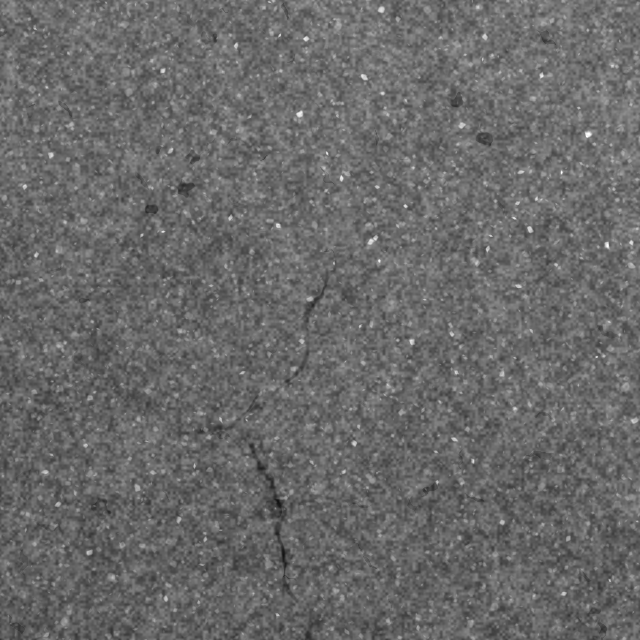
Give the GLSL for this texture, as a WebGL 1 fragment shader.

```glsl
precision highp float;
uniform vec2 u_resolution;

#define BASE_GRAY 0.402
#define LIGHT_TILT vec2(0.025, 0.065)
#define GRIT_CONTRAST 0.19
#define GRAIN_CONTRAST 0.19
#define SPECK_CONTRAST 0.46
#define PIT_DEPTH 0.15
#define CRACK_DEPTH 0.15
#define CRACK_WIDTH 0.0035
#define EDGE_SOFTNESS 0.0021

vec3 hash3(vec2 p) {
  vec3 q = fract(p.xyx * vec3(0.1031, 0.1030, 0.0973));
  q += dot(q, q.yxz + 33.33);
  return fract((q.xxy + q.yzz) * q.zyx);
}

float noise(vec2 p) {
  vec2 cell = floor(p);
  vec2 f = fract(p);
  f = f * f * (3.0 - 2.0 * f);
  float low = mix(hash3(cell).x, hash3(cell + vec2(1.0, 0.0)).x, f.x);
  float high = mix(hash3(cell + vec2(0.0, 1.0)).x, hash3(cell + 1.0).x, f.x);
  return mix(low, high, f.y);
}

// Scattered angular chips; returns the strongest tone (0 to 1) at this point.
float chips(vec2 uv, float scale, float density, vec2 radii, float aspect, float skew, float seed) {
  vec2 p = uv * scale + seed;
  vec2 home = floor(p);
  float soft = EDGE_SOFTNESS * scale;
  float tone = 0.0;
  for (int j = -1; j <= 1; j++) {
    for (int i = -1; i <= 1; i++) {
      vec2 cell = home + vec2(float(i), float(j));
      vec3 place = hash3(cell + seed);
      vec3 look = hash3(cell + seed + 71.7);
      vec2 d = p - cell - 0.5 - 0.8 * (place.xy - 0.5);
      float angle = 6.2832 * look.x;
      float c = cos(angle);
      float s = sin(angle);
      d = vec2(c * d.x + s * d.y, c * d.y - s * d.x);
      d.y /= mix(aspect, min(1.0, aspect * 1.8), look.y);
      float dist = max(length(d), 0.82 * (abs(d.x) + abs(d.y)));
      float radius = mix(radii.x, radii.y, look.y);
      float mask = 1.0 - smoothstep(radius - soft, radius + soft, dist);
      tone = max(tone, mask * pow(look.z, skew) * step(place.z, density));
    }
  }
  return tone;
}

// Fine grit in several sizes, centred on zero.
float grit(vec2 uv) {
  return 0.9 * (noise(uv * 235.0) - 0.5)
       + 0.7 * (noise(uv * 125.0 + 31.0) - 0.5)
       + 0.35 * (noise(uv * 52.0 + 57.0) - 0.5)
       + 0.25 * (noise(uv * 13.0 + 83.0) - 0.5);
}

float groove(float dist, float width) {
  return 1.0 - smoothstep(0.2 * width, 1.6 * width, abs(dist));
}

// A broken, wandering crack with one branch to the left.
float cracks(vec2 uv) {
  float wander = 0.022 * (noise(uv * 24.0 + 5.0) - 0.5) + 0.009 * (noise(uv * 75.0) - 0.5);
  float x = 0.39 + 0.085 * smoothstep(0.34, 0.44, uv.y)
          + 0.045 * smoothstep(0.5, 0.59, uv.y)
          + 0.05 * (1.0 - smoothstep(0.18, 0.34, uv.y))
          + 0.05 * (1.0 - smoothstep(0.0, 0.11, uv.y));
  float width = CRACK_WIDTH * (0.5 + noise(uv * 38.0 + 11.0));
  float trunk = groove((uv.x - x + wander) * 0.8, width)
              * (1.0 - smoothstep(0.54, 0.61, uv.y));
  float branch = groove(uv.y - 0.33 - 1.2 * max(uv.x - 0.36, 0.0) + wander, width)
               * smoothstep(0.24, 0.29, uv.x) * (1.0 - smoothstep(0.39, 0.42, uv.x));
  float broken = smoothstep(0.15, 0.7, noise(uv * 21.0 + 43.0));
  return max(trunk, branch) * mix(0.25, 1.0, broken);
}

void main() {
  vec2 uv = gl_FragCoord.xy / min(u_resolution.x, u_resolution.y);
  vec2 warp = vec2(noise(uv * 110.0 + 7.0), noise(uv * 110.0 + 19.0)) - 0.5;
  vec2 rough = uv + 0.004 * warp;

  // Even ground lit from the upper right.
  float light = BASE_GRAY + dot(uv - 0.5, LIGHT_TILT);
  float gray = light + GRIT_CONTRAST * grit(uv);

  // Stone grains, small and medium.
  gray += GRAIN_CONTRAST * chips(rough, 105.0, 0.6, vec2(0.15, 0.42), 0.6, 2.5, 3.0);
  gray += 0.75 * GRAIN_CONTRAST * chips(rough, 47.0, 0.5, vec2(0.1, 0.32), 0.6, 1.6, 23.0);

  // Dark pits and short fissures.
  float pits = chips(uv + 0.014 * warp, 11.0, 0.1, vec2(0.06, 0.16), 0.6, 0.8, 41.0);
  float fissures = chips(uv + 0.012 * warp, 15.0, 0.3, vec2(0.1, 0.32), 0.16, 0.9, 61.0);
  gray -= PIT_DEPTH * max(pits, 0.7 * fissures);
  gray -= CRACK_DEPTH * cracks(uv);

  // Bright mineral specks, a little stronger toward the light.
  float glint = 0.9 + 0.35 * dot(uv - 0.5, vec2(0.5, 0.8));
  float specks = chips(rough, 40.0, 0.11, vec2(0.1, 0.22), 0.5, 0.6, 89.0);
  float sparks = chips(uv, 120.0, 0.05, vec2(0.2, 0.36), 0.55, 0.7, 107.0);
  gray += SPECK_CONTRAST * glint * max(specks, 0.6 * sparks);

  gl_FragColor = vec4(vec3(clamp(gray, 0.0, 1.0)), 1.0);
}
```
